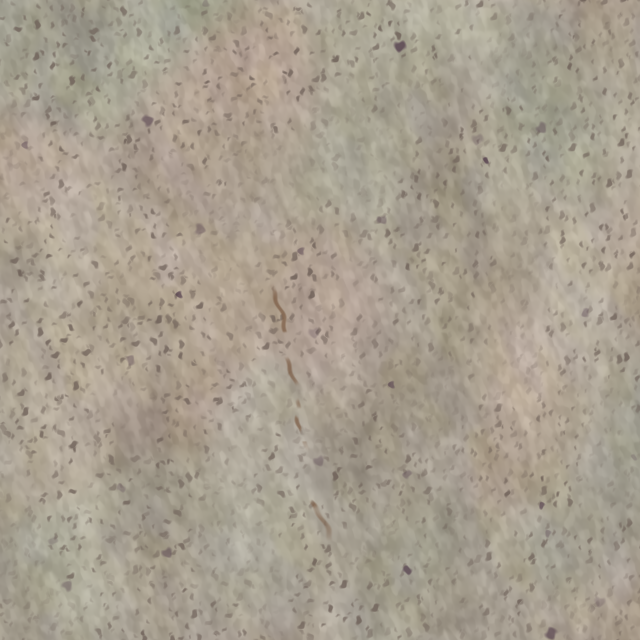
Reproduce this texture procedurally as a WebGL 2 fragment shader.

```glsl
#version 300 es
precision highp float;

uniform vec2 u_resolution;
out vec4 fragColor;

vec3 hash3(vec2 p) {
  vec3 q = fract(p.xyx * vec3(0.1031, 0.1030, 0.0973));
  q += dot(q, q.yxz + 33.33);
  return fract((q.xxy + q.yzz) * q.zyx);
}

// Soft cellular noise: random cell values blended by distance, centred on zero
float softCells(vec2 p) {
  vec2 cell = floor(p);
  float total = 0.0, weightSum = 0.0;
  for (int y = -1; y <= 1; y++) {
    for (int x = -1; x <= 1; x++) {
      vec2 id = cell + vec2(x, y);
      vec3 rnd = hash3(id + 71.0);
      vec2 d = id + rnd.xy - p;
      float weight = exp(-5.0 * dot(d, d));
      total += weight * rnd.z;
      weightSum += weight;
    }
  }
  return total / weightSum - 0.5;
}

// Scattered slanted flecks; size is half-width and half-length in cell units
float flecks(vec2 p, vec2 size, float density, float turn, float pixel) {
  vec2 cell = floor(p);
  float cover = 0.0;
  for (int y = -1; y <= 1; y++) {
    for (int x = -1; x <= 1; x++) {
      vec2 id = cell + vec2(x, y);
      vec3 place = hash3(id + 13.0);
      vec3 look = hash3(id + 157.0);
      float angle = 0.3 + turn * (look.x - 0.5);
      float c = cos(angle), s = sin(angle);
      vec2 d = mat2(c, s, -s, c) * (p - id - place.xy);
      d.x += 0.3 * size.x * sin(d.y / size.y * 3.0 + look.y * 6.0);
      vec2 radius = size * mix(0.6, 1.25, look.y);
      float soft = max(0.35, pixel / radius.x);
      float mask = 1.0 - smoothstep(1.0 - soft, 1.0 + soft, length(d / radius));
      cover = max(cover, mask * step(place.z, density) * mix(0.25, 0.95, look.z));
    }
  }
  return cover;
}

float patchAt(vec2 p, vec2 centre, vec2 radius) {
  vec2 d = (p - centre) / radius;
  return exp(-dot(d, d));
}

// Thin wavering line that fades at its ends
float vein(vec2 p, vec2 a, vec2 b, float width) {
  vec2 along = b - a;
  float t = clamp(dot(p - a, along) / dot(along, along), 0.0, 1.0);
  float d = length(p - a - along * t);
  return (1.0 - smoothstep(width * 0.3, width * 1.5, d)) * smoothstep(0.0, 0.1, t) * smoothstep(1.0, 0.85, t);
}

void main() {
  float side = min(u_resolution.x, u_resolution.y);
  vec2 uv = gl_FragCoord.xy / side;
  float pixel = 1.0 / side;

  vec2 warp = 0.02 * vec2(softCells(uv * 9.0), softCells(uv * 9.0 + 40.0));
  vec2 p = uv + warp;
  vec2 grain = vec2(uv.x + 0.2 * uv.y, uv.y);

  // Broad clouds, upright streaks and fine grain
  float tone = 0.07 * softCells(p * vec2(6.0, 3.0) + 5.0);
  tone += 0.075 * softCells(p * vec2(22.0, 9.0) + 19.0);
  tone += 0.07 * softCells(grain * vec2(60.0, 38.0));
  tone += 0.075 * softCells(grain * vec2(135.0, 85.0) + 31.0);

  // Pale band and weathered patches
  tone += 0.028 * patchAt(p, vec2(0.14 - 0.1 * p.y, 0.5), vec2(0.05, 0.5));
  float shade = patchAt(p, vec2(0.24, 0.32), vec2(0.08, 0.12));
  shade += patchAt(p, vec2(0.05, 0.2), vec2(0.06, 0.1));
  shade += patchAt(p, vec2(0.56, 0.25), vec2(0.018, 0.16));
  shade += patchAt(p, vec2(0.25, 0.08), vec2(0.015, 0.12));
  shade += patchAt(p, vec2(0.91, 0.95), vec2(0.04, 0.12));
  shade += 0.7 * patchAt(p, vec2(0.15, 0.96), vec2(0.1, 0.07));
  tone -= 0.05 * shade;

  vec3 color = vec3(0.671, 0.641, 0.579) + tone * vec3(1.0, 1.02, 1.0);

  // Faint green, pink and ochre drifts
  float green = softCells(p * vec2(7.0, 5.0) + 83.0);
  float pink = softCells(p * 6.0 + 51.0) + 0.4 * smoothstep(0.3, 0.0, uv.y);
  color += green * vec3(-0.035, 0.015, 0.015);
  color += pink * vec3(0.02, -0.016, -0.004);
  color.b -= 0.04 * softCells(grain * vec2(28.0, 18.0) + 7.0);

  // Mineral flecks, gathered in loose clusters
  float cluster = smoothstep(-0.3, 0.2, softCells(uv * vec2(13.0, 10.0) + 61.0));
  float turn = mix(2.6, 1.0, smoothstep(0.4, 0.8, uv.x));
  float coarse = flecks(uv * 40.0, vec2(0.14, 0.25), 0.55, turn, pixel * 40.0);
  float fine = flecks(uv * 58.0 + 17.0, vec2(0.13, 0.25), 0.5, turn, pixel * 58.0);
  float cover = max(coarse, fine * 0.8) * mix(0.35, 1.0, cluster);
  color = mix(color, vec3(0.42, 0.365, 0.335), cover * 0.85);

  // Rare dark purple grains
  float purple = flecks(uv * 12.0 + 29.0, vec2(0.075, 0.09), 0.22, 3.0, pixel * 12.0);
  color = mix(color, vec3(0.34, 0.26, 0.31), purple * 0.9);

  // Broken rust veins
  vec2 q = uv + vec2(0.004 * sin(uv.y * 60.0) + 0.002 * sin(uv.y * 170.0), 0.0);
  float rust = vein(q, vec2(0.428, 0.56), vec2(0.48, 0.29), 0.0035);
  rust = max(rust, vein(q, vec2(0.485, 0.22), vec2(0.53, 0.13), 0.004));
  rust *= smoothstep(-0.25, 0.15, softCells(uv * vec2(30.0, 45.0) + 3.0));
  color = mix(color, vec3(0.49, 0.37, 0.28), rust * 0.75);

  fragColor = vec4(color, 1.0);
}
```
